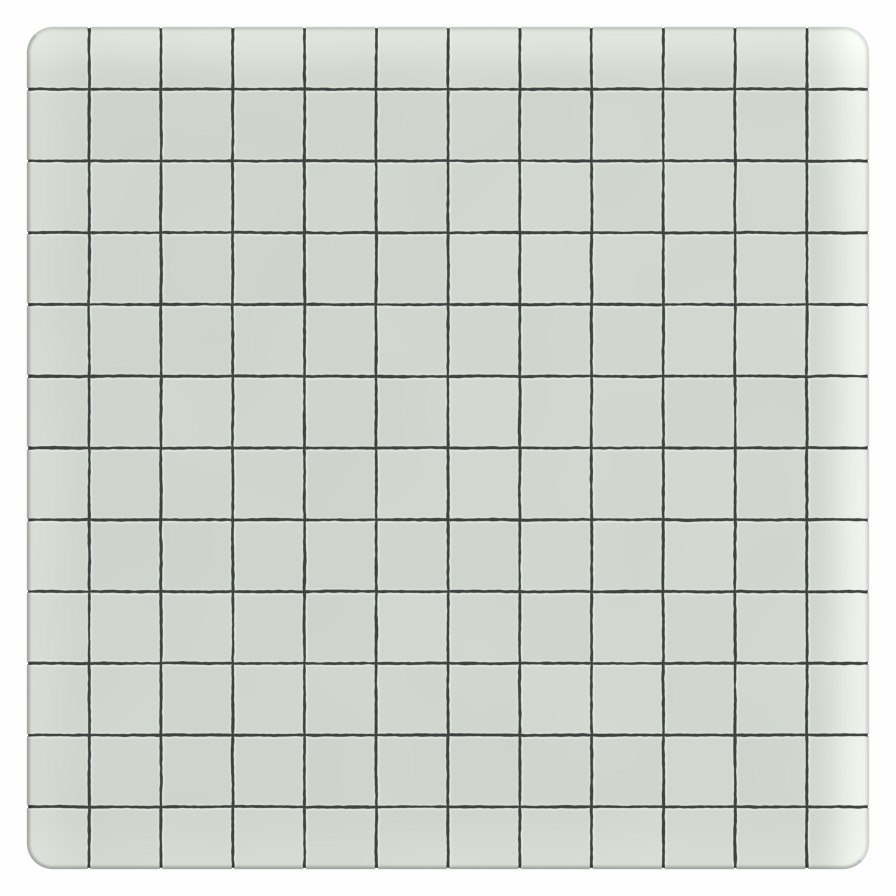
A Shadertoy shader for this texture:

```glsl
// Pale glazed square tiles with thin dark uneven joints on a rounded slab.

#define PITCH 0.0801        // tile spacing
#define JOINT_HALF 0.00150  // half width of a joint
#define WOBBLE 0.0007       // sideways drift of a joint
#define ROUGHNESS 0.0008    // raggedness of the joint width
#define SLAB_HALF 0.470     // half size of the slab
#define CORNER 0.029        // slab corner radius
#define TONE_SPREAD 0.012   // brightness change between tiles
#define TILE_COLOR vec3(0.818, 0.838, 0.810)
#define JOINT_COLOR vec3(0.215, 0.225, 0.215)
#define LIP_COLOR vec3(0.93, 0.945, 0.925)
#define BACKGROUND vec3(0.995)

float hash(vec2 p) {
    vec3 q = fract(vec3(p.xyx) * 0.1031);
    q += dot(q, q.yzx + 33.33);
    return fract((q.x + q.y) * q.z);
}

float cornerSlope(vec2 cell, vec2 offset) {
    float angle = 6.28318 * hash(cell);
    return dot(vec2(cos(angle), sin(angle)), offset);
}

float gradientNoise(vec2 p) {
    vec2 i = floor(p), f = fract(p);
    vec2 u = f * f * f * (f * (f * 6.0 - 15.0) + 10.0);
    vec2 e = vec2(0.0, 1.0);
    return mix(mix(cornerSlope(i, f), cornerSlope(i + e.yx, f - e.yx), u.x),
               mix(cornerSlope(i + e.xy, f - e.xy), cornerSlope(i + e.yy, f - e.yy), u.x), u.y);
}

float roundedBox(vec2 p, float halfSize, float radius) {
    vec2 q = abs(p) - halfSize + radius;
    return length(max(q, 0.0)) + min(max(q.x, q.y), 0.0) - radius;
}

// x: joint coverage, y: bright lip beside the joint
vec2 joint(float across, float along, float seed, float lipSide, float px) {
    float index = round(across / PITCH);
    float row = index * 7.37 + seed;
    float drift = WOBBLE * gradientNoise(vec2(along * 28.0, row));
    float d = across - index * PITCH - drift;

    // Each side of the joint is chipped independently
    float side = d < 0.0 ? 31.4 : 0.0;
    float chips = gradientNoise(vec2(along * 130.0, row + side + 0.3));
    float wear = gradientNoise(vec2(along * 17.0, row + side + 3.6));
    float halfWidth = JOINT_HALF + ROUGHNESS * (chips + 0.8 * wear);

    float edge = abs(d) - halfWidth;
    float cover = 1.0 - smoothstep(-0.8 * px, 0.8 * px, edge);
    float lip = exp(-pow((edge - 0.0013) / 0.0011, 2.0));
    lip *= d * lipSide > 0.0 ? 0.75 : 0.3;
    return vec2(cover, lip);
}

void mainImage(out vec4 fragColor, in vec2 fragCoord) {
    float px = 1.0 / min(iResolution.x, iResolution.y);
    vec2 p = (fragCoord - 0.5 * iResolution.xy) * px;

    // Glaze: tone per tile, faint tilt across it, soft clouding
    vec2 cell = floor(p / PITCH);
    vec2 local = fract(p / PITCH) - 0.5;
    float tone = hash(cell + 40.0) - 0.5;
    float tilt = dot(local, vec2(hash(cell + 71.0), hash(cell + 93.0)) - 0.5);
    float cloud = gradientNoise(p * 9.0 + 20.5);
    vec3 color = TILE_COLOR + TONE_SPREAD * (tone + 0.8 * tilt + 0.7 * cloud);

    // Curved slab sides: brightest at the right and top
    vec2 bend = smoothstep(0.405, 0.465, abs(p));
    float glow = bend.x * (p.x > 0.0 ? 0.105 : 0.025);
    glow += bend.y * (p.y > 0.0 ? 0.055 : 0.020);
    color += glow + 0.012 * p.x;

    // Joints in both directions
    vec2 vertical = joint(p.x, p.y, 11.7, 1.0, px);
    vec2 horizontal = joint(p.y, p.x, 83.2, -1.0, px);
    float cover = max(vertical.x, horizontal.x);
    float lip = max(vertical.y, horizontal.y);
    color = mix(color, LIP_COLOR, lip * 0.7);
    color = mix(color, JOINT_COLOR, cover * 0.95);

    // Slab outline, notched at the joints, with a shaded rim
    float outline = roundedBox(p, SLAB_HALF, CORNER) + 0.0015 * cover;
    float rim = smoothstep(-0.006, 0.0, outline);
    float shade = p.x + p.y > 0.0 ? 0.14 : 0.26;
    color *= 1.0 - rim * shade;
    float outside = smoothstep(-0.8 * px, 0.8 * px, outline);
    color = mix(color, BACKGROUND, outside);

    fragColor = vec4(clamp(color, 0.0, 1.0), 1.0);
}
```
